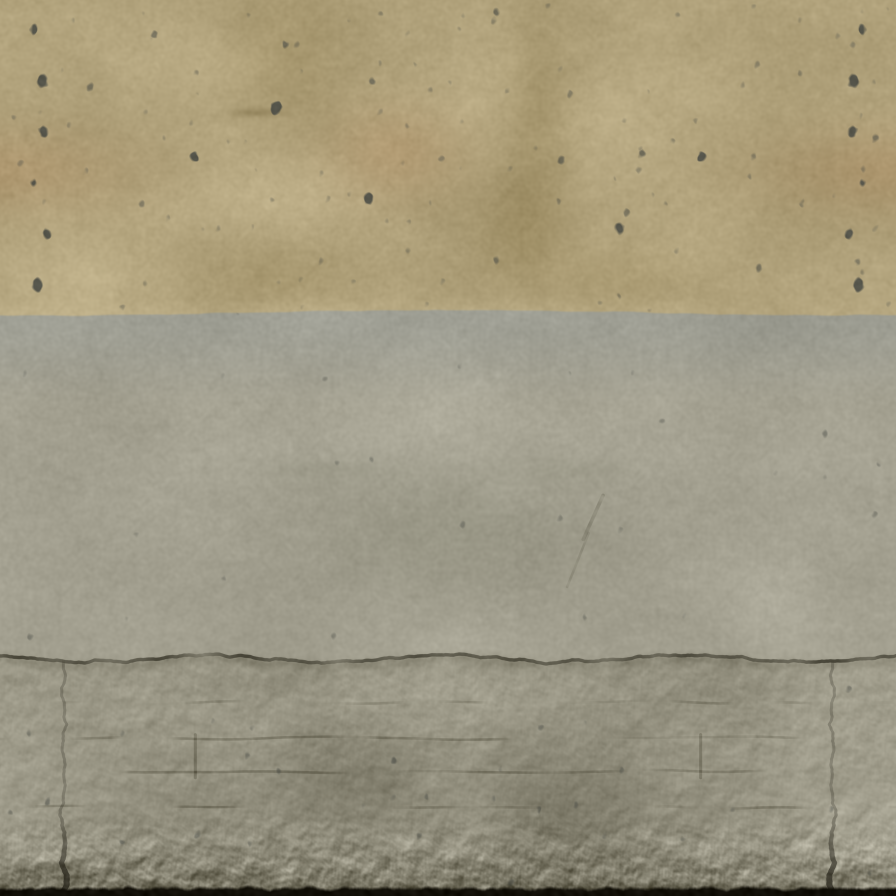
Reproduce this texture procedurally as a three.js fragment shader.

```glsl
#define PAINT_EDGE 0.648
#define CRACK_HEIGHT 0.265
#define CRACK_PERIOD 0.265
#define SIDE_CRACK 0.429
#define SOFT 0.0016
#define GRAIN 0.032
#define OCHRE vec3(0.695, 0.637, 0.485)
#define GREY vec3(0.640, 0.628, 0.565)
#define PLASTER vec3(0.590, 0.577, 0.510)
#define PIT_COLOR vec3(0.27, 0.28, 0.26)
#define SOIL vec3(0.065, 0.055, 0.025)

varying vec2 vUv;

vec2 hash2(vec2 p) {
  p = vec2(dot(p, vec2(127.1, 311.7)), dot(p, vec2(269.5, 183.3)));
  return fract(sin(p) * 43758.55);
}

float gradientNoise(vec2 p) {
  vec2 i = floor(p), f = fract(p);
  vec2 u = f * f * f * (f * (f * 6.0 - 15.0) + 10.0);
  vec2 e = vec2(0.0, 1.0);
  float a = dot(hash2(i) * 2.0 - 1.0, f);
  float b = dot(hash2(i + e.yx) * 2.0 - 1.0, f - e.yx);
  float c = dot(hash2(i + e.xy) * 2.0 - 1.0, f - e.xy);
  float d = dot(hash2(i + e.yy) * 2.0 - 1.0, f - e.yy);
  return mix(mix(a, b, u.x), mix(c, d, u.x), u.y);
}

float fbm(vec2 p) {
  float sum = 0.0, amp = 0.55;
  for (int i = 0; i < 4; i++) {
    sum += amp * gradientNoise(p);
    p = p * 2.03 + 17.3;
    amp *= 0.5;
  }
  return sum;
}

float blob(vec2 p, vec2 center, vec2 size) {
  vec2 d = (p - center) / size;
  return exp(-dot(d, d));
}

float line(float d, float width) {
  return 1.0 - smoothstep(width, width + SOFT, abs(d));
}

float segment(vec2 p, vec2 a, vec2 b, float width) {
  vec2 ab = b - a;
  float t = clamp(dot(p - a, ab) / dot(ab, ab), 0.0, 1.0);
  return line(length(p - a - ab * t), width);
}

float pit(vec2 p, vec2 center, float radius) {
  vec2 d = (p - center) * vec2(1.0, 0.8);
  d += 0.003 * gradientNoise(p * 130.0);
  return 1.0 - smoothstep(radius - SOFT, radius + SOFT, length(d));
}

// One randomly placed speck in some cells of a grid
float specks(vec2 p, float cells, float density, float radius) {
  vec2 id = floor(p * cells);
  vec2 r = hash2(id + cells);
  vec2 center = (id + 0.2 + 0.6 * hash2(id + 41.0)) / cells;
  return step(r.x, density) * (0.3 + 0.7 * r.y) * pit(p, center, radius * (0.5 + 0.5 * r.y));
}

vec3 ochrePaint(vec2 p, vec2 m, float cloud) {
  float light = blob(p, vec2(0.53, 0.90), vec2(0.08, 0.06)) + blob(p, vec2(0.29, 0.79), vec2(0.09, 0.05))
    + 0.8 * blob(p, vec2(0.68, 0.85), vec2(0.07, 0.06)) + 0.7 * blob(m, vec2(0.40, 0.68), vec2(0.12, 0.04));
  float dark = blob(p, vec2(0.32, 0.94), vec2(0.07, 0.09)) + blob(p, vec2(0.60, 0.86), vec2(0.04, 0.12))
    + blob(p, vec2(0.58, 0.74), vec2(0.05, 0.06)) + 0.8 * blob(m, vec2(0.19, 0.69), vec2(0.08, 0.035));
  float brown = blob(m, vec2(0.5, 0.81), vec2(0.13, 0.045)) + blob(p, vec2(0.44, 0.83), vec2(0.07, 0.05));
  vec3 col = OCHRE + 0.035 * light - vec3(0.055, 0.058, 0.065) * dark;
  col += vec3(-0.010, -0.040, -0.045) * brown + 0.12 * cloud;
  col += 0.03 * (1.0 - smoothstep(0.0, 0.025, p.y - PAINT_EDGE));

  // Large pits: a mirrored column at the sides, then a few loose ones
  float pits = 0.0;
  for (int i = 0; i < 6; i++) {
    float k = float(i);
    float x = 0.455 + 0.008 * sin(k * 2.4 + 1.0);
    pits = max(pits, pit(m, vec2(x, 0.967 - 0.057 * k), 0.0042 + 0.0015 * sin(k * 1.5)));
  }
  pits = max(pits, pit(p, vec2(0.308, 0.880), 0.0055));
  pits = max(pits, pit(p, vec2(0.411, 0.778), 0.0050));
  pits = max(pits, pit(p, vec2(0.691, 0.745), 0.0050));
  pits = max(pits, pit(m, vec2(0.283, 0.825), 0.0040));
  pits = max(pits, 0.75 * specks(p, 15.0, 0.28, 0.0034));
  pits = max(pits, 0.45 * specks(p, 34.0, 0.22, 0.0024));
  col -= 0.09 * blob(p, vec2(0.285, 0.874), vec2(0.03, 0.005));
  return mix(col, PIT_COLOR, 0.85 * pits);
}

vec3 greyWall(vec2 p, vec2 m, float cloud) {
  float light = blob(p, vec2(0.44, 0.53), vec2(0.14, 0.05)) + blob(p, vec2(0.12, 0.40), vec2(0.06, 0.04))
    + blob(p, vec2(0.87, 0.33), vec2(0.06, 0.04)) + blob(p, vec2(0.51, 0.285), vec2(0.05, 0.015));
  float dark = blob(p, vec2(0.50, 0.41), vec2(0.14, 0.07)) + 0.5 * blob(m, vec2(0.14, 0.475), vec2(0.07, 0.012));
  vec3 col = GREY + 0.028 * light - vec3(0.05, 0.047, 0.05) * dark + 0.09 * cloud;
  col += vec3(-0.015, -0.002, 0.018) * smoothstep(0.54, 0.65, p.y);
  float scratch = segment(p, vec2(0.673, 0.447), vec2(0.651, 0.398), 0.0012);
  scratch += 0.6 * segment(p, vec2(0.657, 0.405), vec2(0.633, 0.345), 0.0006);
  col -= 0.13 * scratch * (0.6 + gradientNoise(p * 90.0));
  return mix(col, PIT_COLOR, 0.45 * specks(p, 18.0, 0.16, 0.0028));
}

vec3 roughPlaster(vec2 p, vec2 m, float cloud) {
  float low = 1.0 - smoothstep(0.0, 0.11, p.y);
  vec3 col = PLASTER + 0.13 * cloud + 0.035 * smoothstep(0.33, 0.47, m.x);
  col -= 0.075 * (blob(p, vec2(0.40, 0.13), vec2(0.09, 0.07)) + blob(p, vec2(0.62, 0.10), vec2(0.08, 0.08)));
  col -= 0.15 * (1.0 - smoothstep(0.0, 0.06, p.y));
  // Relief lit from above, stronger among the chips near the floor
  float relief = fbm(p * 38.0) - fbm(p * 38.0 + vec2(-0.06, 0.14));
  col += relief * (0.22 + 0.75 * low);

  // Faint mortar joints and mirrored upright cracks
  float joints = 0.0;
  for (int i = 0; i < 4; i++) {
    float y = 0.216 - 0.039 * float(i) + 0.006 * gradientNoise(p * 9.0 + float(i));
    joints += line(p.y - y, 0.0006) * smoothstep(-0.05, 0.25, gradientNoise(vec2(p.x * 11.0, float(i) * 3.7)));
  }
  joints += segment(m, vec2(0.282, 0.132), vec2(0.282, 0.180), 0.0009);
  col -= 0.11 * joints;
  float sideX = SIDE_CRACK + 0.018 * fbm(vec2(p.y * 28.0, 3.0));
  float side = line(m.x - sideX, 0.0009 + 0.0018 * low) * (0.35 + 0.65 * low);
  col = mix(col, SOIL, 0.6 * side);
  return mix(col, PIT_COLOR, 0.6 * specks(p, 24.0, 0.18, 0.003));
}

void main() {
  vec2 p = vUv;
  vec2 m = vec2(abs(p.x - 0.5), p.y);
  float cloud = fbm(p * vec2(5.0, 7.0)) + 0.3 * fbm(p * 24.0);

  // Three stacked bands
  float crackY = CRACK_HEIGHT + 0.004 * cos(6.2832 * m.x / CRACK_PERIOD) + 0.008 * fbm(vec2(p.x * 32.0, 8.0));
  float edgeY = PAINT_EDGE + 0.006 * (1.0 - smoothstep(0.0, 0.45, m.x)) + 0.003 * fbm(vec2(p.x * 18.0, 2.0));
  vec3 col = mix(roughPlaster(p, m, cloud), greyWall(p, m, cloud), smoothstep(-0.004, 0.004, p.y - crackY));
  col = mix(col, ochrePaint(p, m, cloud), smoothstep(-SOFT, SOFT, p.y - edgeY));

  // Long crack with a worn lower lip
  float wear = 0.65 + 0.8 * gradientNoise(vec2(p.x * 20.0, 5.0));
  col -= 0.08 * blob(p, vec2(p.x, crackY - 0.004), vec2(1.0, 0.006)) * wear;
  col = mix(col, vec3(0.25, 0.24, 0.19), clamp(wear, 0.2, 0.9) * line(p.y - crackY, 0.0011));

  // Fine grain and the dark floor strip
  col += GRAIN * (gradientNoise(p * 190.0) + gradientNoise(p * 85.0));
  float floorY = 0.008 + 0.009 * fbm(vec2(p.x * 45.0, 1.0));
  col = mix(SOIL + 0.06 * gradientNoise(p * 120.0), col, smoothstep(-0.002, 0.003, p.y - floorY));
  gl_FragColor = vec4(clamp(col, 0.0, 1.0), 1.0);
}
```
